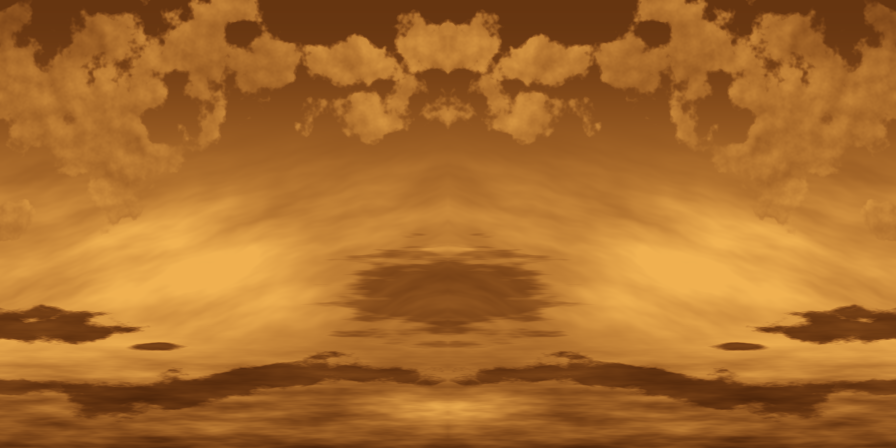
Reproduce this background procedurally as a Shadertoy shader.

```glsl
// A sepia sunset sky folded about its vertical centre line: puffy clouds above,
// a glow with thin cirrus in the middle, and dark banks near the horizon.
// Ellipses roughened by gradient noise set one tone, which is then tinted.

#define PUFF_SCALE 8.5
#define PUFF_ROUGHNESS 1.7
#define CIRRUS_STRENGTH 0.17
#define STREAK_STRENGTH 0.34
#define GLOW_STRENGTH 0.17
#define ZENITH_TONE 0.40
#define HAZE_TONE 0.80
#define HORIZON_TONE 0.56
#define BANK_TONE 0.37

const int PUFF_COUNT = 10;
// Cumulus groups: centre in xy, radii in zw; x is measured from the fold.
const vec4 PUFFS[PUFF_COUNT] = vec4[](
    vec4(0.85, 0.81, 0.31, 0.18), vec4(0.60, 0.93, 0.11, 0.13),
    vec4(0.42, 0.83, 0.08, 0.10), vec4(0.47, 0.99, 0.08, 0.04),
    vec4(0.13, 0.76, 0.21, 0.055), vec4(0.00, 0.91, 0.12, 0.06),
    vec4(0.21, 0.85, 0.10, 0.06), vec4(0.74, 0.57, 0.07, 0.06),
    vec4(0.99, 0.50, 0.07, 0.045), vec4(0.66, 0.65, 0.10, 0.04));

vec2 gradientAt(vec2 cell) {
    float h = fract(sin(dot(cell, vec2(127.1, 311.7))) * 43758.5);
    return vec2(cos(6.2832 * h), sin(6.2832 * h));
}

float gradientNoise(vec2 p) {
    vec2 i = floor(p), f = fract(p);
    vec2 u = f * f * f * (f * (f * 6.0 - 15.0) + 10.0);
    vec2 e = vec2(1.0, 0.0);
    float low = mix(dot(gradientAt(i), f), dot(gradientAt(i + e), f - e), u.x);
    float high = mix(dot(gradientAt(i + e.yx), f - e.yx),
                     dot(gradientAt(i + 1.0), f - 1.0), u.x);
    return mix(low, high, u.y);
}

float fbm(vec2 p) {
    float sum = 0.0, amplitude = 0.6;
    for (int i = 0; i < 5; i++) {
        sum += amplitude * gradientNoise(p);
        p = mat2(1.6, 1.2, -1.2, 1.6) * p + 7.3;
        amplitude *= 0.54;
    }
    return sum;
}

// Like fbm, but keeps its axes so that stretched input stays streaky.
float streaks(vec2 p) {
    float sum = 0.0, amplitude = 0.6;
    for (int i = 0; i < 4; i++) {
        sum += amplitude * gradientNoise(p);
        p = p * 1.9 + vec2(3.7, 8.1);
        amplitude *= 0.58;
    }
    return sum;
}

float ellipse(vec2 p, vec2 centre, vec2 radii) {
    return 1.0 - length((p - centre) / radii);
}

float softSpot(vec2 p, vec2 centre, vec2 radii) {
    vec2 d = (p - centre) / radii;
    return exp(-dot(d, d));
}

float bank(vec2 p, vec2 centre, vec2 radii, float rough) {
    return smoothstep(-0.05, 0.4, ellipse(p, centre, radii) + 1.5 * rough);
}

float clearSky(vec2 p) {
    float tone = mix(HAZE_TONE, ZENITH_TONE, smoothstep(0.38, 1.0, p.y));
    tone = mix(HORIZON_TONE, tone, smoothstep(0.04, 0.28, p.y));
    tone += GLOW_STRENGTH * softSpot(p, vec2(0.56, 0.40), vec2(0.25, 0.13));
    tone += 0.12 * softSpot(p, vec2(0.92, 0.22), vec2(0.32, 0.05));
    return tone - 0.11 * softSpot(p, vec2(0.0, 0.30), vec2(0.34, 0.17));
}

float addCumulus(float tone, vec2 p) {
    float cover = -1.0;
    for (int i = 0; i < PUFF_COUNT; i++)
        cover = max(cover, ellipse(p, PUFFS[i].xy, PUFFS[i].zw));
    float puff = fbm(p * PUFF_SCALE);
    float lit = puff - fbm((p + vec2(-0.012, 0.018)) * PUFF_SCALE);
    float mask = smoothstep(0.0, 0.28, min(cover, 0.45) + PUFF_ROUGHNESS * puff);
    float cloud = 0.72 + 0.28 * lit + 0.18 * fbm(p * 4.0 + 20.0);
    cloud -= 0.20 * softSpot(p, vec2(1.0, 0.98), vec2(0.25, 0.14));
    return mix(tone, cloud, 0.9 * mask);
}

void mainImage(out vec4 fragColor, in vec2 fragCoord) {
    vec2 p = fragCoord / iResolution.y;
    p.x = abs(p.x - 0.5 * iResolution.x / iResolution.y);
    float tone = clearSky(p);

    // Tilted cirrus in the middle sky
    vec2 q = vec2(p.x, p.y + 0.28 * p.x + 0.04 * fbm(p * 3.0));
    float middle = smoothstep(0.16, 0.3, p.y) * smoothstep(0.75, 0.5, p.y);
    tone += CIRRUS_STRENGTH * middle * streaks(q * vec2(4.0, 14.0));
    tone = addCumulus(tone, p);

    // Streaks that flatten towards the horizon
    float streak = streaks(p * vec2(5.0, 34.0) + 4.0);
    tone += STREAK_STRENGTH * streak * smoothstep(0.30, 0.08, p.y);

    // Dark dome on the fold, with a pale rim
    float dome = bank(p, vec2(0.0, 0.34), vec2(0.29, 0.10), 0.7 * streak);
    tone -= 0.19 * dome;
    float rim = (p.y - 0.445 + 1.1 * p.x * p.x + 0.015 * streak) / 0.009;
    tone += 0.10 * exp(-rim * rim) * smoothstep(0.2, 0.04, p.x);

    // Low cloud banks
    float rough = fbm(p * vec2(7.0, 22.0) + 11.0);
    float low = bank(p, vec2(0.96, 0.275), vec2(0.27, 0.038), rough);
    low = max(low, bank(p, vec2(0.65, 0.227), vec2(0.07, 0.010), 0.5 * rough));
    float sag = 0.03 * sin(p.x * 6.0 + 0.3);
    low = max(low, bank(p, vec2(0.53, 0.145 + sag), vec2(0.42, 0.042), rough));
    low = max(low, 0.8 * bank(p, vec2(1.0, 0.135), vec2(0.2, 0.024), rough));
    tone = mix(tone, BANK_TONE + 0.16 * streak, 0.9 * low);

    // Reflected light on the fold and a dark foot
    tone += 0.25 * softSpot(p, vec2(0.0, 0.085), vec2(0.16, 0.035));
    tone -= 0.16 * smoothstep(0.035, 0.0, p.y);

    tone = clamp(tone, 0.2, 0.94);
    fragColor = vec4(tone * vec3(1.0, 0.36 + 0.4 * tone, 0.03 + 0.325 * tone), 1.0);
}
```
